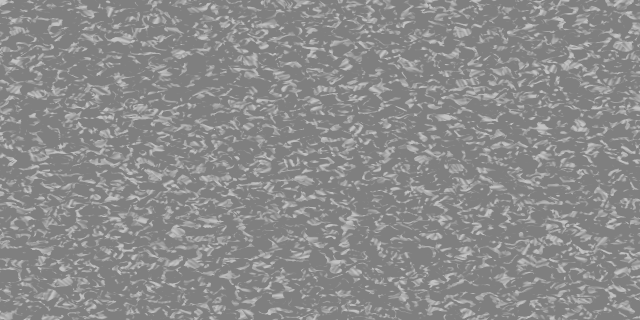
Give the GLSL for this texture, as a Shadertoy shader.

```glsl
#define BASE_GRAY 0.498
#define LIGHT_GRAY 0.765
#define WISP_FREQ vec2(30.0, 56.0)
#define CHIP_FREQ vec2(21.0, 37.0)
#define STREAK_FREQ vec2(16.0, 105.0)
#define WARP 1.5
#define FINE_WARP 0.5
#define CHIP_STEP 0.2
#define MAX_TILT 1.2
#define EDGE_LOW 0.03
#define EDGE_HIGH 0.2
#define AA 2

vec2 hash2(vec2 p) {
    vec3 q = fract(p.xyx * vec3(0.1031, 0.1030, 0.0973));
    q += dot(q, q.yzx + 33.33);
    return fract((q.xx + q.yz) * q.zy);
}

// Gradient noise with unit gradients, centred on zero
float cornerSlope(vec2 cell, vec2 offset) {
    float angle = 6.2832 * hash2(cell).x;
    return dot(vec2(cos(angle), sin(angle)), offset);
}

float gradientNoise(vec2 p) {
    vec2 cell = floor(p), f = fract(p);
    vec2 u = f * f * f * (f * (f * 6.0 - 15.0) + 10.0);
    vec2 e = vec2(1.0, 0.0);
    float low = mix(cornerSlope(cell, f), cornerSlope(cell + e.xy, f - e.xy), u.x);
    float high = mix(cornerSlope(cell + e.yx, f - e.yx), cornerSlope(cell + e.xx, f - e.xx), u.x);
    return mix(low, high, u.y);
}

vec2 noise2(vec2 p) {
    return vec2(gradientNoise(p + 17.3), gradientNoise(p + 91.7));
}

// Nearest chip: xy = offset from its centre, zw = its random values
vec4 nearestChip(vec2 p) {
    vec2 grid = p * CHIP_FREQ, cell = floor(grid);
    vec4 chip = vec4(0.0);
    float nearest = 1e5;
    for (int y = -1; y <= 1; y++)
    for (int x = -1; x <= 1; x++) {
        vec2 id = cell + vec2(x, y);
        vec2 offset = grid - id - hash2(id + 5.0);
        float dist = dot(offset, offset);
        if (dist < nearest) {
            nearest = dist;
            chip = vec4(offset / CHIP_FREQ, hash2(id + 63.0));
        }
    }
    return chip;
}

float flakeLight(vec2 p) {
    // Folded, mostly horizontal wisps
    vec2 q = p * WISP_FREQ;
    q += WARP * noise2(q * 0.8);
    q += FINE_WARP * noise2(q * 1.9);

    // Straight streaks and a step in height for each chip
    vec4 chip = nearestChip(p);
    float tilt = MAX_TILT * (2.0 * chip.z - 1.0);
    float c = cos(tilt), s = sin(tilt);
    vec2 along = mat2(c, -s, s, c) * chip.xy;
    float streak = gradientNoise(along * STREAK_FREQ + 97.0 * chip.zw);
    float height = gradientNoise(q) + CHIP_STEP * (chip.w - 0.5) + 0.2 * streak;

    // Crisp outline with a brighter core
    float mask = smoothstep(EDGE_LOW, EDGE_HIGH, height);
    float glow = 0.52 + streak + 0.6 * (height - 0.25);
    return mask * clamp(glow, 0.0, 1.0);
}

void mainImage(out vec4 fragColor, in vec2 fragCoord) {
    float light = 0.0;
    for (int y = 0; y < AA; y++)
    for (int x = 0; x < AA; x++) {
        vec2 jitter = (vec2(x, y) + 0.5) / float(AA) - 0.5;
        light += flakeLight((fragCoord + jitter) / iResolution.y);
    }
    light /= float(AA * AA);
    fragColor = vec4(vec3(mix(BASE_GRAY, LIGHT_GRAY, light)), 1.0);
}
```
